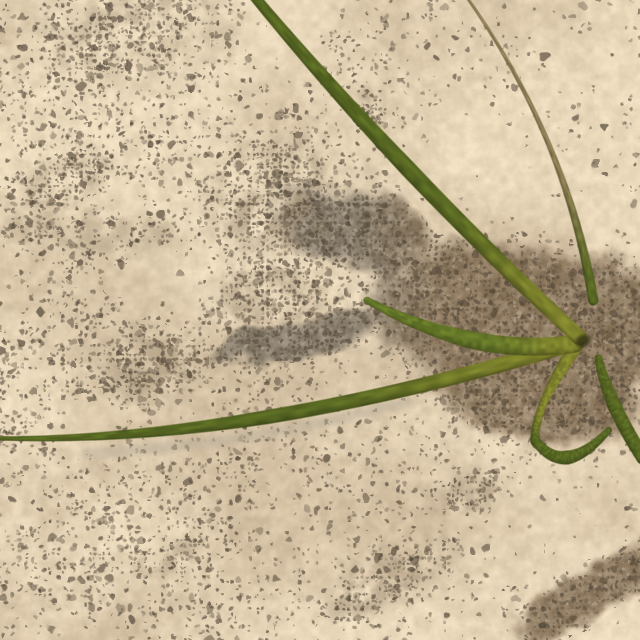
A Shadertoy shader for this texture:

```glsl
float hash(vec2 p) {
    p = fract(p * vec2(0.1031, 0.1137));
    p += dot(p, p.yx + 33.33);
    return fract((p.x + p.y) * p.x * 7.31 + p.y * 5.17);
}

float noise(vec2 p) {
    vec2 cell = floor(p), f = fract(p);
    f = f * f * (3.0 - 2.0 * f);
    return mix(mix(hash(cell), hash(cell + vec2(1, 0)), f.x),
               mix(hash(cell + vec2(0, 1)), hash(cell + vec2(1, 1)), f.x), f.y);
}

float fbm(vec2 p) {
    float sum = 0.0, amp = 0.5;
    for (int i = 0; i < 4; i++) {
        sum += amp * noise(p);
        p = mat2(1.6, 1.2, -1.2, 1.6) * p + 17.3;
        amp *= 0.5;
    }
    return sum / 0.94;
}

// Soft rotated ellipse, 1 at the centre and 0 outside
float patchMask(vec2 p, vec2 center, vec2 radius, float angle) {
    float c = cos(angle), s = sin(angle);
    vec2 q = mat2(c, -s, s, c) * (p - center) / radius;
    return 1.0 - smoothstep(0.45, 1.3, length(q));
}

float denseSoil(vec2 p) {
    float d = patchMask(p, vec2(0.80, 0.50), vec2(0.24, 0.125), -0.15);
    d = max(d, patchMask(p, vec2(0.84, 0.39), vec2(0.18, 0.085), -0.2));
    d = max(d, patchMask(p, vec2(0.96, 0.48), vec2(0.09, 0.12), 0.0));
    d = max(d, 0.9 * patchMask(p, vec2(0.56, 0.635), vec2(0.15, 0.065), -0.25));
    d = max(d, 0.85 * patchMask(p, vec2(0.47, 0.47), vec2(0.16, 0.035), 0.18));
    return max(d, 0.9 * patchMask(p, vec2(0.91, 0.07), vec2(0.13, 0.042), 0.5));
}

float looseSoil(vec2 p) {
    float d = patchMask(p, vec2(0.43, 0.69), vec2(0.10, 0.09), -0.5);
    d = max(d, 0.8 * patchMask(p, vec2(0.10, 0.72), vec2(0.08, 0.05), 0.5));
    d = max(d, 0.9 * patchMask(p, vec2(0.60, 0.09), vec2(0.11, 0.045), 0.4));
    d = max(d, 0.8 * patchMask(p, vec2(0.74, 0.22), vec2(0.07, 0.035), 0.4));
    d = max(d, 0.8 * patchMask(p, vec2(0.25, 0.43), vec2(0.11, 0.06), 0.2));
    d = max(d, 0.6 * patchMask(p, vec2(0.17, 0.64), vec2(0.16, 0.04), 0.0));
    d = max(d, 0.7 * patchMask(p, vec2(0.26, 0.12), vec2(0.06, 0.03), 0.5));
    d = max(d, 0.6 * patchMask(p, vec2(0.20, 0.95), vec2(0.18, 0.08), 0.1));
    d = max(d, 0.8 * patchMask(p, vec2(0.59, 0.82), vec2(0.03, 0.045), 0.0));
    return max(d, 0.8 * patchMask(p, vec2(0.43, 0.55), vec2(0.10, 0.08), 0.0));
}

// One jittered, irregular grain per cell, present with the given chance
float grains(vec2 p, float scale, float chance, float soft) {
    vec2 q = p * scale + 0.5 * vec2(noise(p * scale * 1.7), noise(p * scale * 1.7 + 41.0));
    vec2 cell = floor(q);
    vec2 offset = 0.3 + 0.4 * vec2(hash(cell + 7.0), hash(cell + 31.0));
    float radius = mix(0.16, 0.42, hash(cell + 53.0));
    float body = 1.0 - smoothstep(radius - soft * scale, radius + soft * scale, length(fract(q) - offset));
    return body * step(hash(cell + 83.0), chance) * mix(0.45, 1.0, hash(cell + 97.0));
}

vec2 bezier(vec2 a, vec2 c, vec2 b, float t) {
    return mix(mix(a, c, t), mix(c, b, t), t);
}

// Distance to the curve, position along it, and signed side
vec3 curveField(vec2 p, vec2 a, vec2 c, vec2 b) {
    vec3 best = vec3(10.0, 0.0, 0.0);
    vec2 from = a;
    for (int i = 1; i <= 20; i++) {
        vec2 to = bezier(a, c, b, float(i) / 20.0), edge = to - from, rel = p - from;
        float h = clamp(dot(rel, edge) / dot(edge, edge), 0.0, 1.0);
        float d = length(rel - edge * h);
        if (d < best.x) best = vec3(d, (float(i - 1) + h) / 20.0, sign(edge.x * rel.y - edge.y * rel.x));
        from = to;
    }
    return best;
}

// Leaf blade with width at start, middle and end
vec3 blade(vec3 base, vec2 p, vec2 a, vec2 c, vec2 b, vec3 width, vec3 tip, vec3 root, float soft) {
    vec3 f = curveField(p, a, c, b);
    float w = f.y < 0.5 ? mix(width.x, width.y, f.y * 2.0) : mix(width.y, width.z, f.y * 2.0 - 1.0);
    float across = f.x * f.z / w;
    vec3 green = mix(tip, root, smoothstep(0.55, 1.0, f.y));
    green *= 1.06 - 0.22 * across * across + 0.10 * across;
    green *= 0.88 + 0.24 * noise(vec2(f.y * 45.0, across * 2.0 + 9.0));
    return mix(base, green, 1.0 - smoothstep(w - soft, w + soft, f.x));
}

void mainImage(out vec4 fragColor, in vec2 fragCoord) {
    vec2 p = fragCoord / iResolution.xy;
    float soft = max(0.0016, 0.75 / iResolution.y);

    // Pale sand
    float broad = fbm(p * 5.0 + 3.0), fine = fbm(p * 75.0);
    vec3 col = mix(vec3(0.83, 0.755, 0.64), vec3(0.92, 0.85, 0.735), smoothstep(0.2, 0.7, broad));
    col += 0.13 * (fine - 0.5);

    // Soil stain with ragged borders
    vec2 warped = p + 0.055 * (vec2(fbm(p * 13.0), fbm(p * 13.0 + 27.0)) - 0.5);
    float dense = denseSoil(warped), loose = looseSoil(warped);
    float stain = smoothstep(0.12, 0.75, dense + 0.5 * (fbm(p * 38.0 + 5.0) - 0.5));
    stain *= smoothstep(0.0, 0.25, dense);
    vec3 soil = mix(vec3(0.48, 0.445, 0.39), vec3(0.50, 0.42, 0.32), smoothstep(0.52, 0.72, p.x));
    soil += 0.32 * (fbm(p * 95.0 + 11.0) - 0.5);
    col = mix(col, soil, stain * 0.82);
    col = mix(col, vec3(0.61, 0.54, 0.44), loose * 0.6 * smoothstep(0.3, 0.75, fbm(p * 42.0)));

    // Scattered grains
    float leftSide = 1.0 - smoothstep(0.35, 0.85, p.x);
    float chance = (0.05 + 0.17 * leftSide) * smoothstep(0.2, 0.65, fbm(p * 9.0 + 61.0));
    chance += 0.38 * max(dense, loose);
    for (int i = 0; i < 3; i++) {
        float scale = 65.0 + 38.0 * float(i);
        float dark = grains(p + 0.37 * float(i), scale, chance, soft);
        col = mix(col, vec3(0.33, 0.285, 0.225), dark * 0.72);
    }
    col = mix(col, vec3(0.76, 0.69, 0.59), 0.55 * grains(p + 2.1, 110.0, 0.18 * stain, soft));

    // Faint shadow below the long blade
    vec3 shade = curveField(p + vec2(-0.015, 0.018), vec2(0.12, 0.31), vec2(0.36, 0.32), vec2(0.62, 0.39));
    col = mix(col, vec3(0.73, 0.69, 0.61), 0.5 * (1.0 - smoothstep(0.002, 0.014, shade.x)));

    // Grass blades
    vec3 leaf = vec3(0.33, 0.39, 0.13), fresh = vec3(0.49, 0.50, 0.17), dry = vec3(0.53, 0.47, 0.31);
    col = blade(col, p, vec2(0.729, 1.005), vec2(0.886, 0.783), vec2(0.927, 0.531), vec3(0.002, 0.004, 0.008), dry, leaf, soft);
    col = blade(col, p, vec2(0.896, 0.453), vec2(0.833, 0.36), vec2(0.836, 0.31), vec3(0.011, 0.006, 0.007), fresh, leaf, soft);
    col = blade(col, p, vec2(0.836, 0.313), vec2(0.88, 0.25), vec2(0.951, 0.328), vec3(0.007, 0.011, 0.005), leaf, leaf, soft);
    col = blade(col, p, vec2(0.935, 0.44), vec2(0.95, 0.37), vec2(1.005, 0.285), vec3(0.006, 0.011, 0.011), leaf, leaf, soft);
    col = blade(col, p, vec2(-0.007, 0.315), vec2(0.388, 0.307), vec2(0.898, 0.464), vec3(0.003, 0.011, 0.012), leaf, fresh, soft);
    col = blade(col, p, vec2(0.573, 0.531), vec2(0.742, 0.44), vec2(0.898, 0.463), vec3(0.005, 0.014, 0.014), leaf * 1.15, fresh, soft);
    col = blade(col, p, vec2(0.397, 1.006), vec2(0.625, 0.732), vec2(0.905, 0.473), vec3(0.008, 0.013, 0.012), leaf, fresh, soft);

    // Dark crown where the blades meet
    col = mix(col, vec3(0.20, 0.19, 0.08), 0.8 * patchMask(p, vec2(0.911, 0.467), vec2(0.013, 0.011), 0.4));
    fragColor = vec4(clamp(col, 0.0, 1.0), 1.0);
}
```
